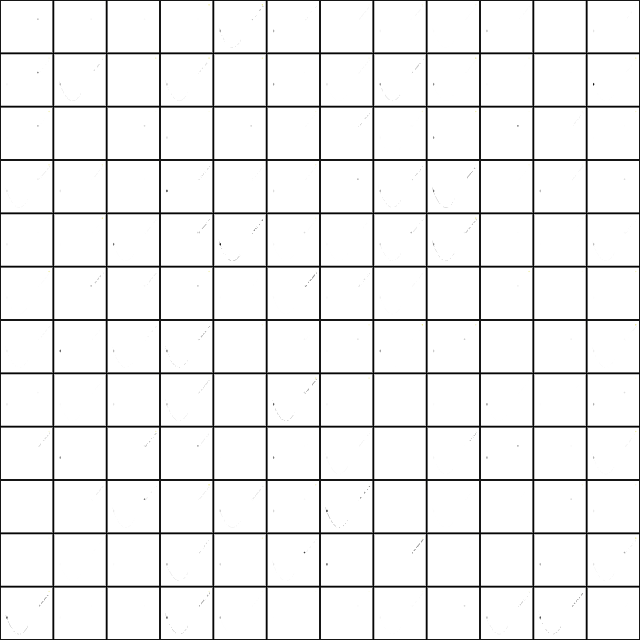
This pattern is drawn by a Shadertoy shader. Its source:

```glsl
// White 12 by 12 tile grid with black lines and faint broken scratches in some tiles.

const float TILES = 12.0;
const float LINE_WIDTH = 0.035;   // in tile units
const vec3 PAPER = vec3(1.0);
const vec3 INK = vec3(0.02);
const vec3 YELLOW = vec3(0.85, 0.82, 0.15);

float hash(vec2 p, float seed) {
    vec3 q = fract(vec3(p.xyx) * 0.1031 + seed * 0.137);
    q += dot(q, q.yzx + 33.33);
    return fract((q.x + q.y) * q.z);
}

// Pixel coverage of a band of given half width at distance d
float coverage(float d, float halfWidth, float pixel) {
    return clamp((halfWidth - d) / pixel + 0.5, 0.0, 1.0)
         * min(1.0, 2.0 * halfWidth / pixel);
}

float segmentDistance(vec2 p, vec2 a, vec2 b) {
    vec2 ab = b - a;
    return length(p - a - ab * clamp(dot(p - a, ab) / dot(ab, ab), 0.0, 1.0));
}

// Shallow bowl, limited to its left and lower part
float bowlDistance(vec2 p) {
    float x = p.x - 0.36;
    float slope = 11.2 * x;
    float d = abs(p.y - 0.11 - 5.6 * x * x) / sqrt(1.0 + slope * slope);
    return max(d, abs(p.x - 0.31) - 0.2);
}

// Mostly zero, rarely strong
float wearAmount(vec2 tile, float seed) {
    return pow(hash(tile, seed), 14.0);
}

// Broken strokes and specks with a separate strength in each tile
float scratches(vec2 p, vec2 tile, float pixel) {
    float whole = wearAmount(tile, 1.0);
    float gaps = step(0.5, hash(floor(p * 40.0) + tile * 41.0, 2.0));
    float bowl = coverage(bowlDistance(p), 0.005, pixel) * gaps;
    float stroke = coverage(segmentDistance(p, vec2(0.73, 0.63), vec2(0.93, 0.88)),
                            0.008, pixel) * gaps;
    float leftSpeck = coverage(length((p - vec2(0.13, 0.42)) * vec2(1.3, 0.8)), 0.018, pixel);
    float rightSpeck = coverage(length(p - vec2(0.71, 0.64)), 0.014, pixel);

    float ink = bowl * 0.6 * whole;
    ink = max(ink, stroke * 0.7 * max(whole, wearAmount(tile, 3.0)));
    ink = max(ink, leftSpeck * max(whole, wearAmount(tile, 4.0)));
    return max(ink, rightSpeck * 0.8 * wearAmount(tile, 5.0));
}

void mainImage(out vec4 fragColor, in vec2 fragCoord) {
    vec2 grid = fragCoord / iResolution.xy * TILES;
    float pixel = TILES / iResolution.y;
    vec2 tile = floor(grid);
    vec2 p = fract(grid);

    // Faint wear inside the tile
    vec3 color = mix(PAPER, INK, scratches(p, tile, pixel));
    float dot_ = coverage(length(p - vec2(0.92, 0.91)), 0.012, pixel);
    color = mix(color, YELLOW, dot_ * 0.6 * pow(hash(tile, 6.0), 4.0));

    // Grid lines centred on the tile borders
    vec2 edge = min(p, 1.0 - p);
    float line = coverage(min(edge.x, edge.y), LINE_WIDTH * 0.5, pixel);
    fragColor = vec4(mix(color, INK, line), 1.0);
}
```
